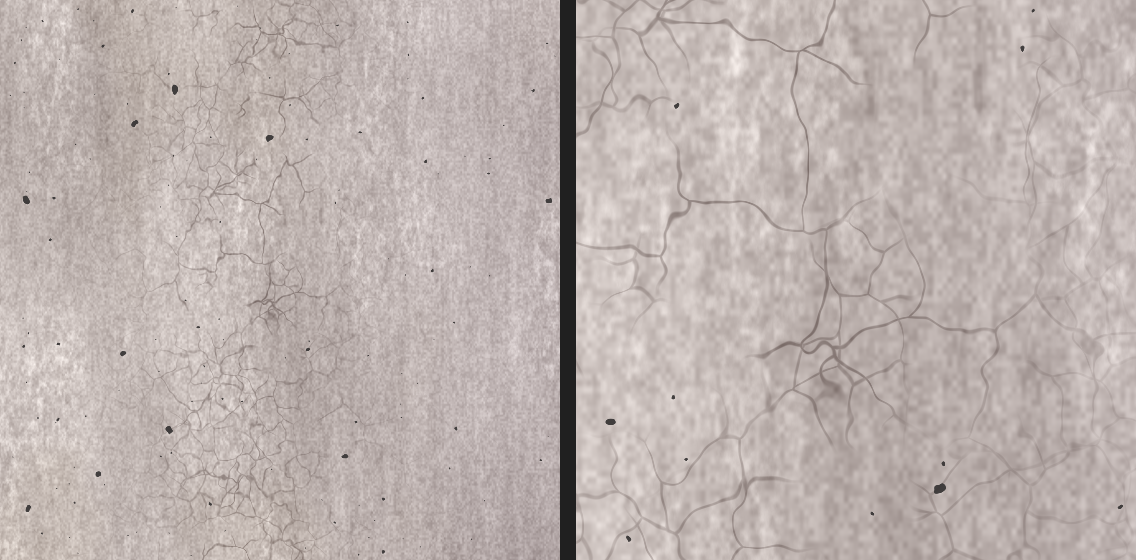
Left: the whole. Right: its middle third, enlarged.
This texture is drawn by a WebGL 2 fragment shader. Its source:

```glsl
#version 300 es
precision highp float;
// Weathered concrete wall: stretched noise gives soft clouds, vertical streaks
// and chalky wear; warped Voronoi borders give hairline cracks; jittered grid
// cells hold dark air pores of several sizes.

#define BASE_COLOR vec3(0.746, 0.704, 0.689)
#define PORE_COLOR vec3(0.21, 0.20, 0.20)
#define CLOUD_AMOUNT 0.20
#define STREAK_AMOUNT 0.055
#define GRAIN_AMOUNT 0.11
#define CHALK_AMOUNT 0.13
#define CRACK_DEPTH 0.20
#define CRACK_WIDTH 0.0007
#define PORE_DENSITY 0.15
#define SPECK_DENSITY 0.08

uniform vec2 u_resolution;
out vec4 fragColor;

float hash(vec2 p) {
    vec3 q = fract(vec3(p.xyx) * 0.1031);
    q += dot(q, q.yzx + 33.33);
    return fract((q.x + q.y) * q.z);
}

vec2 hash2(vec2 p) {
    return vec2(hash(p + 17.3), hash(p + 71.9));
}

float noise(vec2 p) {
    vec2 i = floor(p), f = fract(p);
    f = f * f * (3.0 - 2.0 * f);
    return mix(mix(hash(i), hash(i + vec2(1, 0)), f.x),
               mix(hash(i + vec2(0, 1)), hash(i + vec2(1, 1)), f.x), f.y);
}

float fbm(vec2 p) {
    float sum = 0.0, amp = 0.5;
    for (int i = 0; i < 5; i++) {
        sum += amp * noise(p);
        p = p * 2.03 + 19.7;
        amp *= 0.5;
    }
    return sum / 0.97;
}

// Distance to the nearest Voronoi border, in cell units
float borderDistance(vec2 p) {
    vec2 cell = floor(p), f = fract(p), nearest = vec2(8.0);
    for (int k = 0; k < 9; k++) {
        vec2 g = vec2(k % 3 - 1, k / 3 - 1);
        vec2 r = g + hash2(cell + g) - f;
        if (dot(r, r) < dot(nearest, nearest)) nearest = r;
    }
    float d = 8.0;
    for (int k = 0; k < 25; k++) {
        vec2 g = vec2(k % 5 - 2, k / 5 - 2);
        vec2 r = g + hash2(cell + g) - f, across = r - nearest;
        if (dot(across, across) > 1e-5)
            d = min(d, dot(0.5 * (r + nearest), normalize(across)));
    }
    return d;
}

// Broken hairlines along warped cell borders
float cracks(vec2 p, float cells, float px) {
    vec2 warp = vec2(noise(p * 26.0), noise(p * 26.0 + 40.0)) - 0.5;
    vec2 ripple = vec2(noise(p * 85.0 + 9.0), noise(p * 85.0 + 63.0)) - 0.5;
    vec2 q = p + 0.028 * warp + 0.009 * ripple;
    float d = borderDistance(q * vec2(1.0, 0.85) * cells) / cells;
    float visible = smoothstep(0.42, 0.68, noise(p * 15.0 + cells));
    return visible * (1.0 - smoothstep(CRACK_WIDTH * 0.4, CRACK_WIDTH + px, d));
}

// x: pore coverage, y: pale lip along the lower edge
vec2 pores(vec2 p, float cells, float density, float rMin, float rMax, float px) {
    vec2 id = floor(p * cells);
    float present = step(hash(id + cells), density * mix(1.5, 0.5, id.x / cells));
    vec2 q = p - (id + 0.2 + 0.6 * hash2(id)) / cells;
    float size = hash(id + 5.7), angle = 6.2832 * hash(id + 31.1);
    float r = mix(rMin, rMax, size * size * size);
    vec2 s = mat2(cos(angle), sin(angle), -sin(angle), cos(angle)) * q;
    float wobble = r * 0.8 * (noise(s / r * 1.2 + id * 3.0) - 0.5);
    float d = length(s * vec2(1.0, 1.35)) + wobble - r;
    float lip = exp(-abs(d) / (0.4 * r)) * smoothstep(0.0, r, -q.y);
    return present * vec2(1.0 - smoothstep(-0.6 * px, 0.6 * px, d), lip);
}

void main() {
    vec2 p = gl_FragCoord.xy / u_resolution.y;
    float px = 1.0 / u_resolution.y;

    // Broad tone: pale left and middle bands, drifting clouds
    float leftBand = exp(-pow((p.x - 0.08) / 0.10, 2.0));
    float middleBand = exp(-pow((p.x - 0.44) / 0.17, 2.0));
    float tone = 0.025 * leftBand + 0.018 * middleBand - 0.012 * p.x;
    tone += CLOUD_AMOUNT * (fbm(p * vec2(6.0, 2.6) + 3.0) - 0.5);

    // Vertical streaks and fine grain
    float streak = noise(p * vec2(75.0, 5.0)) - 0.5;
    float fineStreak = noise(p * vec2(200.0, 28.0)) - 0.5;
    float weave = noise(p * vec2(60.0, 170.0)) - 0.5;
    tone += STREAK_AMOUNT * (0.8 * streak + fineStreak + 0.4 * weave);
    float grain = noise(p * vec2(340.0, 260.0)) - 0.5;
    float coarse = noise(p * vec2(170.0, 120.0) + 7.0) - 0.5;
    tone += GRAIN_AMOUNT * (grain + 0.5 * coarse);

    // Chalky worn areas and small dark dents
    float wear = smoothstep(0.45, 0.72, fbm(p * vec2(9.0, 3.5) + 51.0) + 0.12 * leftBand);
    tone += CHALK_AMOUNT * wear * smoothstep(0.35, 0.9, fbm(p * vec2(150.0, 70.0)));
    float dents = smoothstep(0.80, 0.97, noise(p * vec2(110.0, 48.0) + 23.0));
    tone -= 0.06 * dents * smoothstep(0.5, 0.75, noise(p * vec2(9.0, 4.0) + 80.0));

    // Cracks gather in the middle band
    float crackZone = 0.12 + 0.88 * middleBand;
    float crack = max(cracks(p, 15.0, px), 0.7 * cracks(p + 4.3, 29.0, px));
    tone -= CRACK_DEPTH * crackZone * crack;

    // Warm stains on the left, mauve cast on the right
    vec3 color = BASE_COLOR + tone * vec3(0.97, 1.02, 1.02);
    float stain = smoothstep(0.45, 0.75, fbm(p * vec2(4.0, 3.0) + 12.0));
    color -= stain * (1.0 - 0.6 * p.x) * vec3(0.012, 0.016, 0.030);
    color += smoothstep(0.4, 1.0, p.x) * vec3(-0.006, -0.008, 0.006);

    vec2 hole = max(pores(p, 15.0, PORE_DENSITY, 0.0024, 0.0080, px),
                    pores(p, 34.0, SPECK_DENSITY, 0.0010, 0.0022, px));
    color += 0.07 * hole.y;
    color = mix(color, PORE_COLOR, 0.92 * hole.x);
    fragColor = vec4(clamp(color, 0.0, 1.0), 1.0);
}
```
